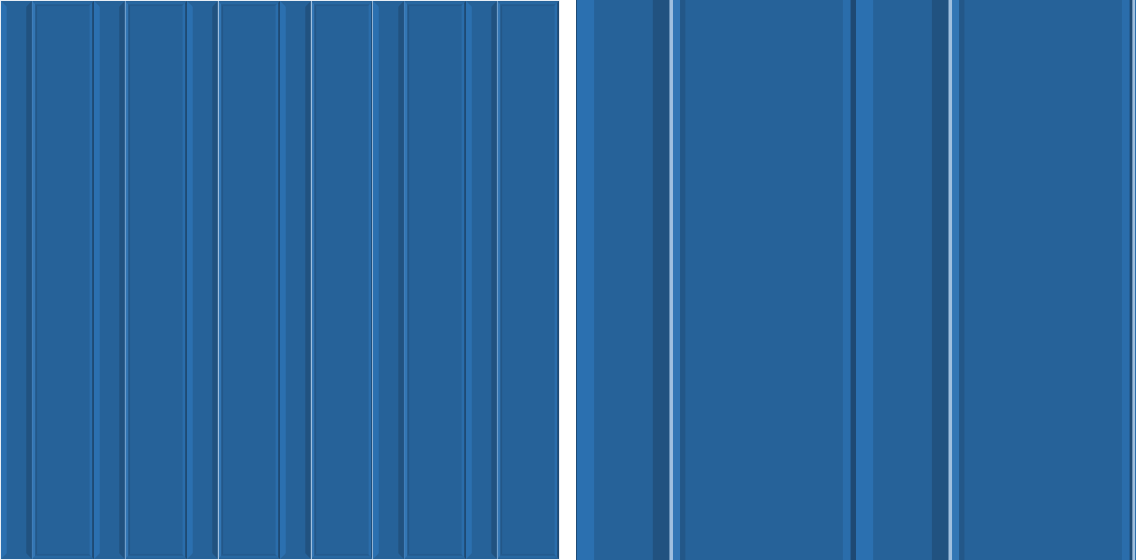
Left, the full canvas; right, a detail of the centre.
Give the GLSL for this texture, as a WebGL 1 fragment shader.

```glsl
precision highp float;
// Blue ribbed metal cladding: six narrow bevelled ribs alternating with wide rimmed panels.
uniform vec2 u_resolution;

#define REPEATS 6.0
#define BORDER 0.0017
#define RIB_SHARE 0.3333
#define BEVEL 0.0102
#define SEAM 0.0021
#define RIM_LIGHT 0.0060
#define RIM_DARK 0.0092
#define BASE vec3(0.150, 0.384, 0.600)
#define SHADE vec3(0.130, 0.320, 0.500)
#define LIGHT vec3(0.170, 0.440, 0.690)
#define GLINT vec3(0.360, 0.580, 0.790)
#define WHITE vec3(0.950, 0.960, 0.980)

float pixel; // width of one pixel in canvas units

// Smoothed half plane: 1 where x lies beyond edge
float beyond(float x, float edge) {
  return clamp((x - edge) / pixel + 0.5, 0.0, 1.0);
}

float band(float x, float start, float end) {
  return beyond(x, start) - beyond(x, end);
}

// Narrow rib: lit left bevel and shaded right bevel, mitred at the ends
vec3 ribColor(float fromLeft, float fromRight, float fromEnd) {
  float lit = band(fromLeft, 0.0, BEVEL) * beyond(fromEnd, fromLeft);
  float shaded = band(fromRight, 0.0, BEVEL) * beyond(fromEnd, fromRight);
  vec3 color = mix(BASE, LIGHT, lit);
  return mix(color, SHADE, shaded);
}

// Wide panel: raised rim with a bright left edge and a dark right edge
vec3 panelColor(float fromLeft, float fromRight, float fromEnd) {
  float leftSide = beyond(fromEnd, fromLeft);
  float rightSide = beyond(fromEnd, fromRight);
  float endSide = beyond(min(fromLeft, fromRight), fromEnd);
  vec3 color = BASE;

  // Faint rim along top and bottom
  color = mix(color, LIGHT, 0.4 * endSide * band(fromEnd, SEAM, RIM_LIGHT));
  color = mix(color, SHADE, 0.4 * endSide * band(fromEnd, RIM_LIGHT, RIM_DARK));

  // Left rim
  vec3 leftLight = mix(LIGHT, GLINT, 0.15);
  color = mix(color, leftLight, leftSide * band(fromLeft, 0.0, RIM_LIGHT));
  color = mix(color, SHADE, 0.65 * leftSide * band(fromLeft, RIM_LIGHT, RIM_DARK));

  // Right rim
  color = mix(color, LIGHT, 0.8 * rightSide * band(fromRight, 0.0032, 0.0078));
  return mix(color, SHADE * 0.9, rightSide * band(fromRight, 0.0, 0.0032));
}

void main() {
  vec2 uv = gl_FragCoord.xy / u_resolution;
  pixel = 1.0 / min(u_resolution.x, u_resolution.y);

  // Repeat across the sheet
  float period = (1.0 - 2.0 * BORDER) / REPEATS;
  float across = (uv.x - BORDER) / period;
  float index = clamp(floor(across), 0.0, REPEATS - 1.0);
  float x = (across - index) * period;
  float ribWidth = period * RIB_SHARE;
  float fromEnd = min(uv.y, 1.0 - uv.y) - BORDER;

  vec3 rib = ribColor(x, ribWidth - x, fromEnd);
  vec3 panel = panelColor(x - ribWidth, period - x, fromEnd);
  vec3 color = mix(rib, panel, beyond(x, ribWidth));

  // Joints open gradually from repeat to repeat, then close again
  float drift = fract(index * 0.25 + 0.12);
  float gap = smoothstep(0.05, 0.6, drift);
  float leftJoint = band(x, ribWidth - 0.0003, ribWidth + SEAM - 0.0003);
  vec3 jointColor = mix(GLINT, WHITE, 0.45 * gap);
  color = mix(color, jointColor, leftJoint * (0.25 + 0.75 * gap));
  float rightJoint = band(x, period - 0.0016, period) * step(0.8, drift);
  color = mix(color, mix(GLINT, WHITE, 0.45), rightJoint);

  // Pale border around the sheet
  float fromSide = min(uv.x, 1.0 - uv.x) - BORDER;
  color = mix(WHITE, color, beyond(min(fromSide, fromEnd), 0.0));
  gl_FragColor = vec4(color, 1.0);
}
```
